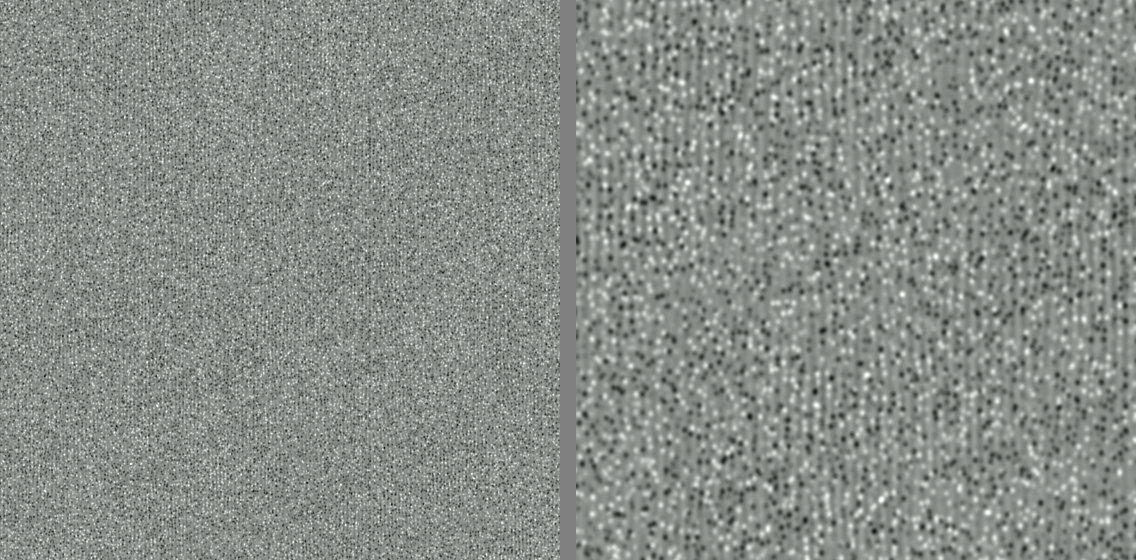
Left, the full canvas; right, a detail of the centre.
Write a three.js fragment shader that draws this texture.

```glsl
// Fine grey-green knitted carpet: speckled yarn grains in faint vertical ribs.
varying vec2 vUv;

const vec3 YARN_COLOR = vec3(0.535, 0.554, 0.536);  // mean yarn colour
const vec2 GRAIN_COUNT = vec2(235.0, 210.0);        // grains across and up
const float GRAIN_JITTER = 0.9;
const float GRAIN_SHARPNESS = 4.2;
const float GRAIN_RIM = 0.45;                       // opposite tone round a grain
const float GRAIN_CONTRAST = 0.66;
const float RIB_COUNT = 150.0;
const float RIB_DEPTH = 0.042;
const float RIB_WOBBLE = 0.0006;
const float STREAK_DEPTH = 0.02;
const float STREAK_ROWS = 9.0;
const float SHADE_DEPTH = 0.006;
const float TAU = 6.2831853;

// Three independent random values per cell.
vec3 hash3(vec2 cell) {
  vec3 p = fract(cell.xyx * vec3(0.1031, 0.1030, 0.0973));
  p += dot(p, p.yxz + 33.33);
  return fract((p.xxy + p.yzz) * p.zyx);
}

// Cellular noise: jittered round grains, light or dark, with a contrasting rim
// that keeps the grains from merging into broad patches.
float grainTone(vec2 p) {
  vec2 base = floor(p);
  float tone = 0.0;
  for (int y = -1; y <= 1; y++) {
    for (int x = -1; x <= 1; x++) {
      vec2 cell = base + vec2(float(x), float(y));
      vec3 rnd = hash3(cell + 17.0);
      vec2 toGrain = cell + 0.5 + (rnd.xy - 0.5) * GRAIN_JITTER - p;
      float q = GRAIN_SHARPNESS * dot(toGrain, toGrain);
      tone += (rnd.z - 0.5) * (1.0 - GRAIN_RIM * q) * exp(-q);
    }
  }
  return tone;
}

// Broad, slow waves in -1..1.
float layeredSines(vec2 p) {
  return (sin(p.x * 7.0 + 2.0 * sin(p.y * 5.0))
        + sin(p.y * 11.0 - p.x * 6.0 + 1.3)
        + sin(p.x * 23.0 + p.y * 9.0 + 4.0)) / 3.0;
}

// Random tone of each rib, blended to its neighbour and along its length.
float streakTone(float rib, float height) {
  vec2 p = vec2(rib, height * STREAK_ROWS);
  vec2 cell = floor(p);
  vec2 blend = smoothstep(0.0, 1.0, fract(p));
  float lower = mix(hash3(cell).x, hash3(cell + vec2(1.0, 0.0)).x, blend.x);
  float upper = mix(hash3(cell + vec2(0.0, 1.0)).x, hash3(cell + 1.0).x, blend.x);
  return mix(lower, upper, blend.y) - 0.5;
}

// Vertical ribs whose strength drifts over the carpet.
float ribTone(vec2 uv) {
  float wobble = RIB_WOBBLE * sin(uv.y * 47.0 + uv.x * 31.0);
  float rib = (uv.x + wobble) * RIB_COUNT;
  float strength = 0.8 + 0.6 * layeredSines(uv * 2.7 + 3.0);
  return -cos(TAU * rib) * strength * RIB_DEPTH
       + STREAK_DEPTH * streakTone(rib, uv.y);
}

void main() {
  float tone = GRAIN_CONTRAST * grainTone(vUv * GRAIN_COUNT);
  tone += ribTone(vUv);
  tone += SHADE_DEPTH * layeredSines(vUv);
  gl_FragColor = vec4(YARN_COLOR + tone, 1.0);
}
```
